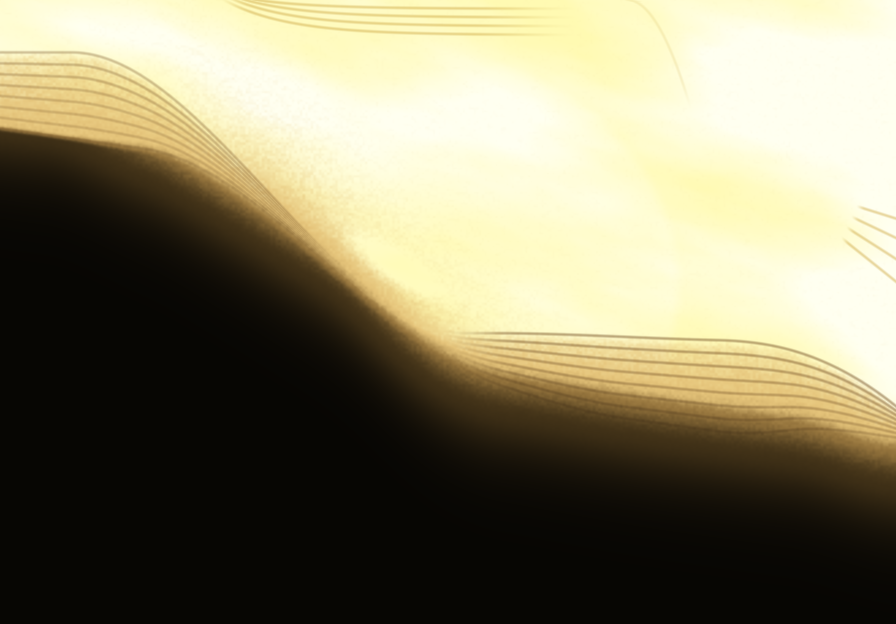
Reproduce this background procedurally as a Shadertoy shader.

```glsl
// Luminous silk veils over a dark, golden-edged wave with fine flowing lines.

const vec3 BLACK  = vec3(0.026, 0.022, 0.012);
const vec3 BROWN  = vec3(0.25, 0.19, 0.09);
const vec3 BRONZE = vec3(0.59, 0.46, 0.24);
const vec3 GOLD   = vec3(0.90, 0.77, 0.48);
const vec3 YELLOW = vec3(1.00, 0.98, 0.70);
const vec3 CREAM  = vec3(1.00, 1.00, 0.94);
const vec3 THREAD = vec3(0.48, 0.34, 0.17);

const float SHADE_FALLOFF = 0.080;  // depth of the glow below the dark edge
const float HALO_DEPTH    = 0.075;  // reach of the tan haze above the wave
const float THREAD_WIDTH  = 0.0030;
const float GRAIN         = 0.045;
const int   WAVE_THREADS  = 8;

float hash(vec2 p) {
    vec3 q = fract(vec3(p.xyx) * 0.1031);
    q += dot(q, q.yzx + 33.33);
    return fract((q.x + q.y) * q.z);
}

float noise(vec2 p) {
    vec2 i = floor(p), f = fract(p);
    f = f * f * (3.0 - 2.0 * f);
    return mix(mix(hash(i), hash(i + vec2(1, 0)), f.x),
               mix(hash(i + vec2(0, 1)), hash(i + vec2(1, 1)), f.x), f.y);
}

float fbm(vec2 p) {
    float sum = 0.0, amp = 0.5;
    for (int i = 0; i < 4; i++) {
        sum += amp * noise(p);
        p = mat2(1.6, 1.2, -1.2, 1.6) * p + 7.3;
        amp *= 0.5;
    }
    return sum;
}

float bump(float x, float center, float width) {
    float d = (x - center) / width;
    return exp(-d * d);
}

// Soft elliptical cloud, sheared along the downward diagonal
float cloud(vec2 p, vec2 center, vec2 radius, float shear) {
    vec2 q = p - center;
    q.y -= shear * q.x;
    q /= radius;
    return exp(-dot(q, q));
}

// Heights measured downward from the top of the canvas
float veilEdge(float x) {
    return 0.084 + 0.45 * smoothstep(0.08, 0.52, x) + 0.012 * smoothstep(0.55, 0.85, x)
         + 0.105 * pow(max(x - 0.8, 0.0) / 0.2, 2.2);
}

float darkEdge(float x) {
    return 0.206 + 0.2 * x + 0.275 * smoothstep(0.16, 0.56, x) + 0.02 * smoothstep(0.88, 1.0, x);
}

// Antialiased curve from an implicit function, width in canvas heights
float thread(float f, float width) {
    float grad = max(length(vec2(dFdx(f), dFdy(f))) * iResolution.y, 1e-4);
    return 1.0 - smoothstep(0.0, width + 0.7 / iResolution.y, abs(f) / grad);
}

vec3 toneRamp(float t, vec3 light) {
    vec3 c = mix(BLACK, BROWN, smoothstep(0.0, 0.28, t));
    c = mix(c, BRONZE, smoothstep(0.25, 0.55, t));
    c = mix(c, GOLD, smoothstep(0.5, 0.8, t));
    return mix(c, light, smoothstep(0.76, 1.0, t));
}

void mainImage(out vec4 fragColor, in vec2 fragCoord) {
    vec2 p = fragCoord / iResolution.xy;
    p.y = 1.0 - p.y;
    float x = p.x, y = p.y;
    float veil = veilEdge(x), dark = darkEdge(x);

    // Bright sky of cream clouds and yellow folds
    float mist = fbm(vec2(x * 5.0 + y * 2.0, (y - 0.5 * x) * 11.0));
    float white = 0.9 * cloud(p, vec2(0.53, 0.20), vec2(0.15, 0.10), 0.35)
                + 1.2 * cloud(p, vec2(0.88, 0.16), vec2(0.13, 0.11), 0.15)
                + 0.9 * cloud(p, vec2(0.88, 0.45), vec2(0.16, 0.08), 0.30)
                + 0.8 * cloud(p, vec2(0.31, 0.16), vec2(0.14, 0.09), 0.60)
                + 0.8 * cloud(p, vec2(0.03, 0.02), vec2(0.23, 0.07), 0.10)
                + 0.8 * bump(x, 1.03, 0.09);
    float fold = 0.70 + 0.07 * sqrt(max(y, 0.0) / 0.17);
    white += 0.25 * smoothstep(-0.005, 0.035, x - fold) * smoothstep(0.2, 0.08, y);
    float arc = length((p - vec2(0.46, 0.46)) / vec2(0.30, 0.38)) - 1.0;
    white += 0.2 * smoothstep(0.02, -0.04, arc) * smoothstep(0.5, 0.62, x);
    vec3 sky = mix(YELLOW, CREAM, clamp(white + 1.1 * (mist - 0.43), 0.0, 1.0));

    // Tan haze above the wave, broken by a pale highlight
    float haze = exp(-max(veil - y, 0.0) / HALO_DEPTH) * bump(x, 0.38, 0.13);
    float tone = 1.0 - 0.27 * haze;
    tone += 0.16 * cloud(p, vec2(0.44, 0.425), vec2(0.045, 0.025), 0.85);

    // Translucent veil between its upper edge and the dark edge
    float across = clamp((y - veil) / max(dark - veil, 0.01), 0.0, 1.0);
    float body = mix(0.91, 0.76, across) - 0.06 * bump(x, 0.38, 0.10);
    tone = mix(tone, min(tone, body), smoothstep(-0.008, 0.014, y - veil));

    // Dark body with a golden glow that fades downward
    float rim = 0.27 + 0.34 * smoothstep(0.05, 0.25, x) - 0.17 * bump(x, 0.38, 0.08)
              + 0.09 * smoothstep(0.5, 0.75, x);
    float depth = max(y - dark, 0.0);
    float shade = rim * exp(-depth / SHADE_FALLOFF);
    float softness = mix(0.008, 0.020, smoothstep(0.05, 0.3, x));
    tone = mix(tone, shade, smoothstep(-softness, softness, y - dark));

    // Woven grain, strongest in the middle tones
    vec2 weave = vec2(x * iResolution.x / iResolution.y, y) * 230.0;
    float grain = noise(weave) + 0.5 * noise(weave * vec2(0.35, 0.8)) - 0.75;
    tone += GRAIN * grain * smoothstep(0.1, 0.6, tone);
    vec3 color = toneRamp(clamp(tone, 0.0, 1.0), sky);

    // Two bundles of threads that follow the wave
    float spread = 0.05 * smoothstep(0.42, 0.7, x) * (1.0 - smoothstep(0.8, 1.0, x));
    float leftMask = 1.0 - smoothstep(0.30, 0.40, x);
    float rightMask = smoothstep(0.49, 0.58, x);
    float ink = 0.0;
    for (int i = 0; i < WAVE_THREADS; i++) {
        float f = float(i) / float(WAVE_THREADS - 1);
        float curve = mix(veil, dark + spread, f);
        ink = max(ink, thread(y - curve, THREAD_WIDTH) * mix(0.5, 0.3, f));
    }
    color = mix(color, THREAD * min(1.0, 0.2 + tone), ink * max(0.7 * leftMask, rightMask));

    // Faint threads near the top and at the right side
    float faint = 0.0;
    for (int i = 0; i < 4; i++) {
        float k = float(i), f = k / 3.0;
        float top = (0.056 - 0.014 * k) * (1.0 - exp(-(x - 0.25 - 0.012 * k) * 14.0));
        float topMask = smoothstep(0.24, 0.28, x) * (1.0 - smoothstep(0.52, 0.65, x));
        faint = max(faint, thread(y - top, THREAD_WIDTH) * topMask);
        float start = mix(0.955, 0.938, f);
        float side = mix(0.33, 0.38, f) + (x - start) * mix(0.45, 1.15, f);
        faint = max(faint, thread(y - side, THREAD_WIDTH) * smoothstep(start, start + 0.01, x));
    }
    faint = max(faint, 0.35 * thread(x - fold, THREAD_WIDTH) * smoothstep(0.18, 0.12, y));
    color = mix(color, vec3(0.82, 0.68, 0.30), 0.5 * faint);

    fragColor = vec4(color, 1.0);
}
```
